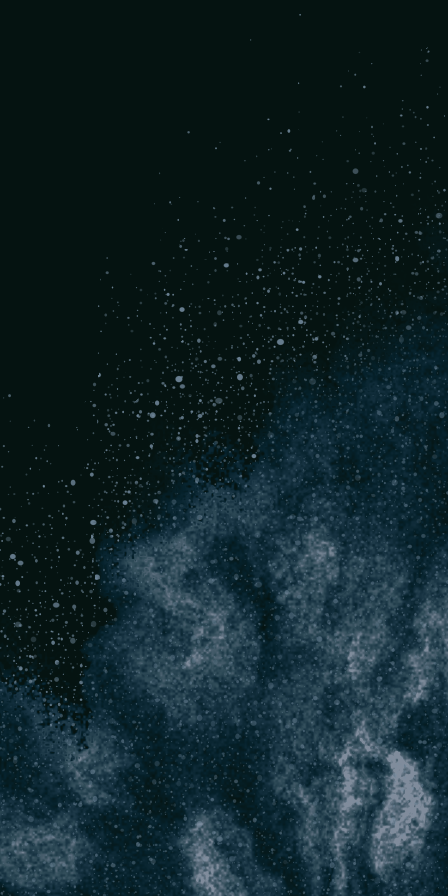
Write a Shadertoy shader that draws this background.

```glsl
// A burst of slate-blue powder rising from the lower right, with drifting specks on near-black green.

const vec3 TONES[6] = vec3[6](
    vec3(0.018, 0.076, 0.067), vec3(0.02, 0.13, 0.17), vec3(0.09, 0.20, 0.26),
    vec3(0.19, 0.30, 0.35), vec3(0.31, 0.39, 0.45), vec3(0.50, 0.55, 0.61));
const vec3 SPECK_COLOR = vec3(0.46, 0.55, 0.63);
const vec2 BURST_ORIGIN = vec2(0.78, -0.45);
const float BASE_LEVEL = 0.15;
const float GRAIN_AMOUNT = 1.7;
const float CLUMP_AMOUNT = 0.38;
const float STREAK_CONTRAST = 2.3;
const float EDGE_ROUGHNESS = 0.26;
const int SPECK_LAYERS = 5;

// Each puff: centre, length along the blast, width across it.
const int PUFF_COUNT = 12;
const vec4 PUFFS[PUFF_COUNT] = vec4[PUFF_COUNT](
    vec4(0.80, 0.27, 0.28, 0.15), vec4(0.98, 0.42, 0.32, 0.10),
    vec4(0.48, 0.86, 0.11, 0.10), vec4(0.68, 0.88, 0.18, 0.09),
    vec4(0.89, 1.15, 0.15, 0.13), vec4(0.40, 0.62, 0.20, 0.13),
    vec4(0.76, 0.68, 0.15, 0.14), vec4(0.23, 0.30, 0.10, 0.07),
    vec4(0.08, 0.12, 0.16, 0.11), vec4(0.51, 0.06, 0.13, 0.07),
    vec4(0.10, 0.41, 0.13, 0.06), vec4(0.54, 0.50, 0.14, 0.09));
const float PUFF_LIGHT[PUFF_COUNT] = float[PUFF_COUNT](
    0.64, 0.46, 0.42, 0.46, 0.17, 0.40, 0.42, 0.48, 0.40, 0.48, 0.36, 0.30);

float hash(vec2 p) {
    vec3 q = fract(vec3(p.xyx) * 0.1031);
    q += dot(q, q.yzx + 33.33);
    return fract((q.x + q.y) * q.z);
}

float noise(vec2 p) {
    vec2 cell = floor(p), f = fract(p);
    f = f * f * (3.0 - 2.0 * f);
    return mix(mix(hash(cell), hash(cell + vec2(1, 0)), f.x),
               mix(hash(cell + vec2(0, 1)), hash(cell + vec2(1, 1)), f.x), f.y);
}

float fbm(vec2 p) {
    float sum = 0.0, amplitude = 0.5;
    for (int i = 0; i < 5; i++) {
        sum += amplitude * noise(p);
        p = mat2(1.6, 1.2, -1.2, 1.6) * p + 17.3;
        amplitude *= 0.54;
    }
    return sum;
}

// Distance to the nearest scattered point.
float cellular(vec2 p) {
    vec2 cell = floor(p);
    float nearest = 2.0;
    for (int k = 0; k < 9; k++) {
        vec2 id = cell + vec2(k % 3 - 1, k / 3 - 1);
        nearest = min(nearest, length(id + vec2(hash(id), hash(id + 51.7)) - p));
    }
    return nearest;
}

// Height of the powder front above x.
float frontHeight(float x) {
    float h = 0.49 - 0.10 * smoothstep(0.02, 0.20, x);
    h += 0.40 * smoothstep(0.17, 0.24, x);
    h += 0.16 * smoothstep(0.28, 0.41, x);
    h += 0.20 * smoothstep(0.55, 0.63, x);
    h -= 0.05 * smoothstep(0.66, 0.73, x);
    h += 0.14 * smoothstep(0.73, 0.79, x);
    return h + 0.25 * smoothstep(0.86, 1.0, x);
}

// Summed light of the puffs, each stretched away from the burst origin.
float puffLight(vec2 p) {
    float light = 0.0;
    for (int i = 0; i < PUFF_COUNT; i++) {
        vec2 along = normalize(PUFFS[i].xy - BURST_ORIGIN);
        vec2 d = p - PUFFS[i].xy;
        vec2 q = vec2(dot(d, along), d.x * along.y - d.y * along.x) / PUFFS[i].zw;
        float r2 = dot(q, q);
        light += PUFF_LIGHT[i] * exp(-r2 * (0.45 + 0.5 * r2));
    }
    return light;
}

// One jittered speck per cell, kept at random according to the chance.
float speck(vec2 p, float cells, float chance, float pixel) {
    vec2 id = floor(p * cells);
    vec2 seed = id + cells * 3.7;
    vec2 centre = 0.25 + 0.5 * vec2(hash(seed), hash(seed + 51.7));
    vec2 d = (fract(p * cells) - centre) / cells;
    d.x *= 0.8 + 0.5 * hash(seed + 9.1);
    float radius = mix(0.07, 0.16, pow(hash(seed + 23.5), 2.0)) / cells;
    float shape = 1.0 - smoothstep(radius - pixel * 0.7, radius + pixel * 0.7, length(d));
    return shape * step(hash(seed + 77.3), chance) * (0.3 + 0.7 * hash(seed + 35.9));
}

void mainImage(out vec4 fragColor, in vec2 fragCoord) {
    vec2 p = 2.0 * fragCoord / iResolution.y;
    float pixel = 2.0 / iResolution.y;

    // Turbulence, blast streaks, clumps and fine powder grain
    vec2 warp = vec2(fbm(p * 8.0), fbm(p * 8.0 + 41.0)) - 0.5;
    vec2 ray = p - BURST_ORIGIN;
    float streak = fbm(vec2(atan(ray.x, ray.y) * 13.0, length(ray) * 6.0) + warp * 2.2) - 0.52;
    float clump = 0.5 - cellular(p * 38.0 + warp * 9.0);
    float grain = 0.65 * noise(p * 175.0) + 0.35 * noise(p * 85.0 + 8.0) - 0.5;

    // Powder body with a crumbling front
    vec2 bent = p + warp * 0.18;
    float above = bent.y - frontHeight(bent.x);
    float crumble = grain * 0.9 + clump * 0.25 + streak;
    float body = smoothstep(0.08, -0.07, above + EDGE_ROUGHNESS * crumble);
    float light = puffLight(p + warp * 0.16);
    float level = BASE_LEVEL + light * max(0.86 + STREAK_CONTRAST * streak, 0.1) + 0.3 * streak;
    float roughness = 0.07 + 0.42 * min(max(level, 0.0), 0.9);
    level += roughness * (GRAIN_AMOUNT * grain + CLUMP_AMOUNT * clump);
    level *= body * mix(1.0, 0.55, smoothstep(1.0, 1.45, p.y));

    // Tone ramp
    vec3 color = TONES[0];
    for (int i = 1; i < 6; i++)
        color = mix(color, TONES[i], clamp(level * 5.0 - float(i - 1), 0.0, 1.0));

    // Airborne specks, densest close to the front
    float height = p.y - frontHeight(p.x) + 0.2 * smoothstep(0.75, 1.0, p.x);
    float spread = pow(smoothstep(0.85, -0.05, height), 1.5);
    float cells = 74.0;
    for (int i = 0; i < SPECK_LAYERS; i++) {
        float dots = speck(p + float(i) * 0.37, cells, 0.5 * spread, pixel);
        color = mix(color, SPECK_COLOR, dots * mix(0.9, 0.5, body));
        cells *= 0.74;
    }
    fragColor = vec4(color, 1.0);
}
```
